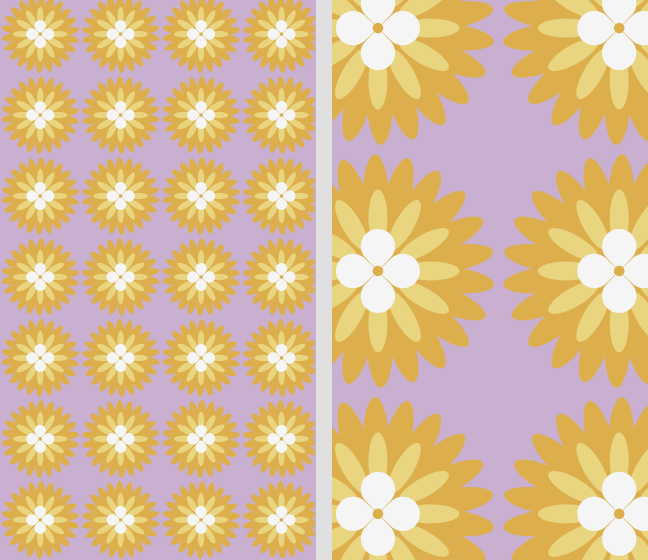
Left: the whole. Right: its middle third, enlarged.
Reproduce this pattern procedurally as a WebGL 1 fragment shader.

```glsl
precision highp float;
// Rows of layered gold daisies with white four-petal hearts on a lilac ground.

uniform vec2 u_resolution;

// Lengths of the layout are fractions of the canvas width.
#define PITCH vec2(0.2545, 0.2562)
#define FIRST_CENTER vec2(0.1273, 0.1270)
#define FLOWER_RADIUS 0.1230
#define TRIM_RIGHT 0.9955
#define OUTER_PETALS 22.0
#define INNER_PETALS 12.0
#define TILT 0.025
#define LILAC vec3(0.788, 0.690, 0.820)
#define GOLD vec3(0.863, 0.686, 0.298)
#define PALE vec3(0.914, 0.835, 0.500)
#define WHITE vec3(0.962, 0.962, 0.966)

const float TAU = 6.2831853;

// Folds the plane into one sector per petal, centred on the x axis.
vec2 foldPetals(vec2 p, float count) {
  float sector = TAU / count;
  float angle = mod(atan(p.y, p.x) + 0.5 * sector, sector) - 0.5 * sector;
  return length(p) * vec2(cos(angle), sin(angle));
}

// Approximate signed distance to an ellipse.
float ellipse(vec2 p, vec2 radii) {
  float k = length(p / radii) + 0.0001;
  float slope = length(p / (radii * radii)) + 0.0001;
  return k * (k - 1.0) / slope;
}

// Teardrop with its point at the origin and a round end along x.
float teardrop(vec2 p, float center, float radius) {
  p.y = abs(p.y);
  float sine = radius / center;
  float cosine = sqrt(1.0 - sine * sine);
  float along = dot(p, vec2(cosine, sine));
  if (along < center * cosine) return p.y * cosine - p.x * sine;
  return length(p - vec2(center, 0.0)) - radius;
}

mat2 rotation(float angle) {
  float c = cos(angle), s = sin(angle);
  return mat2(c, s, -s, c);
}

float cover(float dist, float pixel) {
  return clamp(0.5 - dist / pixel, 0.0, 1.0);
}

void main() {
  vec2 canvas = gl_FragCoord.xy / u_resolution.x;
  float pixel = 1.0 / (u_resolution.x * FLOWER_RADIUS);

  // Nearest flower, in units of its radius.
  vec2 grid = (canvas - FIRST_CENTER) / PITCH;
  vec2 cell = floor(grid + 0.5);
  vec2 p = (grid - cell) * PITCH / FLOWER_RADIUS;

  // Alternate columns lean opposite ways.
  float lean = mod(cell.x, 2.0) < 0.5 ? -TILT : TILT;
  vec2 outerPoint = foldPetals(rotation(-0.25 * TAU - lean) * p, OUTER_PETALS);
  float outer = ellipse(outerPoint - vec2(0.604, 0.0), vec2(0.396, 0.113));
  outer = min(outer, length(p) - 0.5);

  vec2 innerPoint = foldPetals(p, INNER_PETALS);
  float inner = ellipse(innerPoint - vec2(0.453, 0.0), vec2(0.245, 0.081));
  float heart = teardrop(foldPetals(p, 4.0), 0.213, 0.147);
  float eye = length(p) - 0.045;

  // Layers from back to front.
  float trim = (canvas.x - TRIM_RIGHT) / FLOWER_RADIUS;
  vec3 color = mix(LILAC, GOLD, cover(max(outer, trim), pixel));
  color = mix(color, PALE, cover(inner, pixel));
  color = mix(color, WHITE, cover(heart, pixel));
  color = mix(color, GOLD, cover(eye, pixel));
  gl_FragColor = vec4(color, 1.0);
}
```
